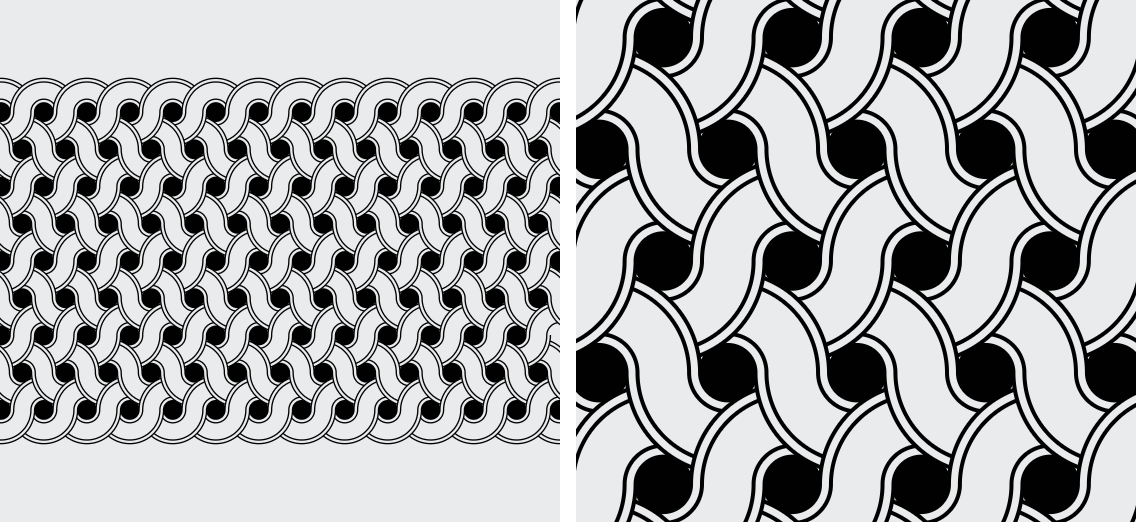
Left: the whole. Right: its middle third, enlarged.
Write a WebGL 2 fragment shader that draws this pattern.

```glsl
#version 300 es
precision highp float;
// A horizontal braid of overlapping S-shaped bands woven around a triangular lattice of black dots.

uniform vec2 u_resolution;
out vec4 outColor;

const vec3 PAPER = vec3(0.914, 0.922, 0.926);
const vec3 INK = vec3(0.005);

const float PITCH = 0.07676;        // dot spacing, in canvas widths
const float FIRST_DOT = 0.0015;     // x of the first even-row dot, in canvas widths
const float LAST_ROW = 8.0;         // dot rows run from 0 (bottom) to this
const float ROW_STEP = 0.8660254;   // row spacing; this and all below in pitches
const float DOT_RADIUS = 0.215;     // inner edge of a band
const float RIM_RADIUS = 0.300;     // line inset from that edge
const float HALF_LINE = 0.0155;
const vec2 OPEN_DOT = vec2(13.0, 2.0); // column and row of the one unfilled dot

// Coverage of the inside of a shape at signed distance d.
float inside(float d, float pixel) {
    return clamp(0.5 - d / pixel, 0.0, 1.0);
}

float ring(float d, float radius, float pixel) {
    return inside(abs(d - radius) - HALF_LINE, pixel);
}

// Paints one half-turn of band, with its dot, over the colour below.
vec3 paintTurn(vec3 below, float d, bool filled, float pixel) {
    float outer = 1.0 - DOT_RADIUS;
    vec3 color = mix(below, PAPER, inside(d - outer, pixel));
    float lines = max(ring(d, outer, pixel),
                  max(ring(d, 1.0 - RIM_RADIUS, pixel), ring(d, RIM_RADIUS, pixel)));
    float dotMask = filled ? inside(d - DOT_RADIUS - HALF_LINE, pixel) : 0.0;
    return mix(color, INK, max(lines, dotMask));
}

void main() {
    // Lattice space: x in columns, y measured up from the bottom dot row.
    float unit = PITCH * u_resolution.x;
    float pixel = 1.0 / unit;
    vec2 p = (gl_FragCoord.xy - vec2(FIRST_DOT * u_resolution.x, 0.5 * u_resolution.y)) / unit;
    p.y += 0.5 * LAST_ROW * ROW_STEP;

    // Bands lean and overlap in opposite directions in alternate gaps between rows.
    float gap = floor(p.y / ROW_STEP);
    float gapParity = mod(gap, 2.0);
    float side = 1.0 - 2.0 * gapParity;
    p.x *= side;

    // Turns around nearby dots, painted in stacking order.
    vec3 color = PAPER;
    float nearest = round(2.0 * p.x);
    for (int i = -2; i <= 2; i++) {
        float halfColumn = nearest + float(i);
        float row = gap + abs(mod(halfColumn, 2.0) - gapParity);
        if (row < 0.0 || row > LAST_ROW) continue;

        vec2 center = vec2(0.5 * halfColumn, row * ROW_STEP);
        vec2 cell = vec2(side * center.x, row);
        bool filled = distance(cell, OPEN_DOT) > 0.25;
        color = paintTurn(color, distance(p, center), filled, pixel);
    }

    outColor = vec4(color, 1.0);
}
```
